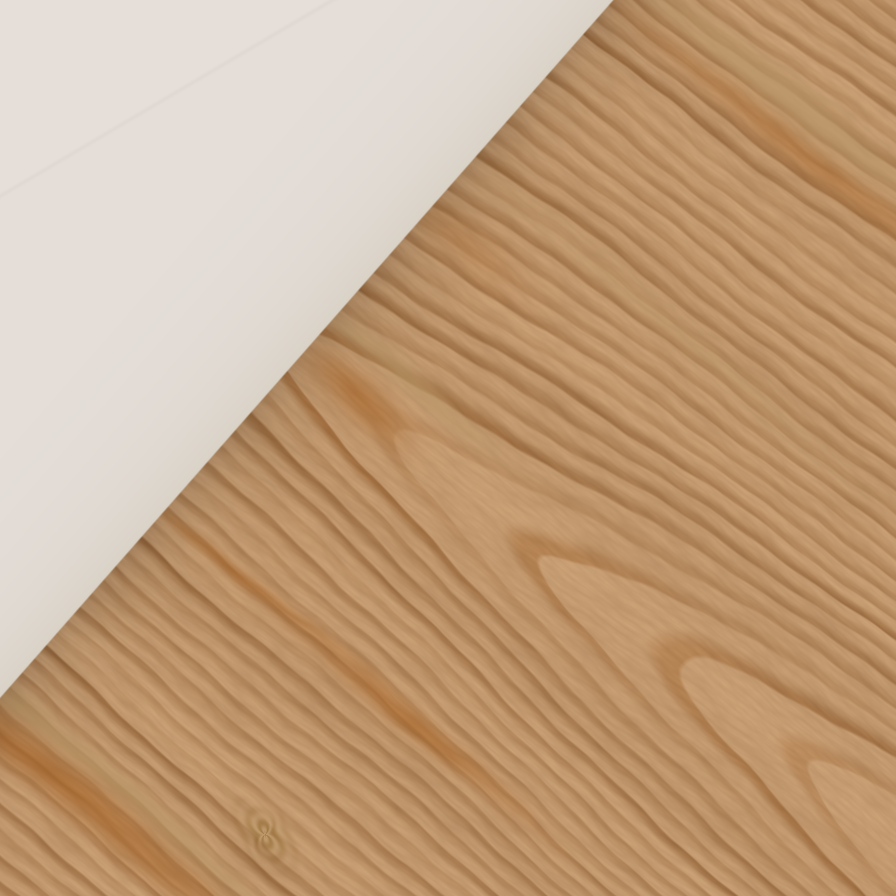
A WebGL 2 fragment shader for this texture:

```glsl
#version 300 es
precision highp float;
// Pine board with arched growth rings, partly covered by a pale diagonal sheet.
uniform vec2 u_resolution;
out vec4 fragColor;

const vec3 PAPER = vec3(0.895, 0.868, 0.848);
const vec3 PAPER_SHADE = vec3(0.845, 0.815, 0.765);
const vec3 EARLYWOOD = vec3(0.757, 0.595, 0.430);
const vec3 LATEWOOD = vec3(0.585, 0.400, 0.230);
const vec3 AMBER = vec3(0.665, 0.425, 0.205);
const vec3 OLIVE = vec3(0.730, 0.595, 0.410);

vec2 hash2(vec2 p) {
    vec3 q = fract(p.xyx * vec3(0.1031, 0.1030, 0.0973));
    q += dot(q, q.yzx + 33.33);
    return fract((q.xx + q.yz) * q.zy);
}

// Distance to the nearest scattered cell point.
float cellular(vec2 p) {
    vec2 cell = floor(p);
    float nearest = 2.0;
    for (int j = -1; j <= 1; j++)
        for (int i = -1; i <= 1; i++) {
            vec2 c = cell + vec2(i, j);
            nearest = min(nearest, length(c + hash2(c) - p));
        }
    return nearest;
}

// Soft elliptical patch, equal to one at its centre.
float patchAt(vec2 p, vec2 centre, vec2 radius) {
    vec2 q = (p - centre) / radius;
    return exp(-dot(q, q));
}

// Growth-ring phase: hyperbolic arches, straightening away from the axis.
float ringPhase(vec2 g) {
    float slope = g.y > 0.0 ? 8.6 : 9.2;
    float bend = g.y > 0.0 ? 0.073 : 0.050;
    float arch = slope * (sqrt(g.y * g.y + bend * bend) - bend);
    float along = g.x - 0.03 * smoothstep(0.0, 0.2, g.x);
    along *= mix(1.0, 0.35, smoothstep(0.08, 0.35, abs(g.y)));
    return (along - arch) / 0.188;
}

// Small drift of the grain, as layered sines.
vec2 warpGrain(vec2 g) {
    float drift = 0.0035 * sin(g.x * 9.0 + g.y * 14.0)
                + 0.0015 * sin(g.x * 27.0 - g.y * 31.0 + 1.0)
                + 0.0006 * sin(g.x * 83.0 + g.y * 60.0);
    return g + vec2(0.006 * sin(g.y * 90.0 + g.x * 11.0), drift);
}

vec3 woodColor(vec2 g) {
    vec2 w = warpGrain(g);
    float phase = ringPhase(w);
    float ring = fract(phase);
    float id = floor(phase);
    float core = exp(-pow(g.y / 0.055, 2.0));

    // Latewood darkens slowly, then ends at a crisp ring boundary.
    float late = smoothstep(mix(0.22, 0.68, core), 0.86, ring)
               * (1.0 - smoothstep(mix(0.84, 0.96, core), 1.0, ring));
    float strength = mix(0.35, 0.85, hash2(vec2(id, 7.0)).x);
    strength *= 0.85 + 0.25 * sin(g.x * 8.0 + id * 2.4);
    vec3 color = mix(EARLYWOOD, mix(LATEWOOD, AMBER, core * 0.6), late * strength);

    // Broad tonal bands and fine stretched fibres.
    float bands = sin(w.y * 31.0 + 1.3) + 0.7 * sin(w.y * 73.0 + g.x * 2.0);
    float fibre = cellular(vec2(w.x * 16.0, w.y * 150.0)) - 0.5;
    float pores = cellular(vec2(w.x * 55.0, w.y * 260.0)) - 0.5;
    color += vec3(1.0, 0.95, 0.85) * (0.008 * bands - 0.045 * fibre - 0.025 * pores);

    // Resin streaks and pale strips that follow the grain.
    float amber = 0.80 * patchAt(w, vec2(-0.065, 0.006), vec2(0.065, 0.021))
                + 0.80 * patchAt(w, vec2(0.22, -0.239), vec2(0.14, 0.013))
                + 0.65 * patchAt(w, vec2(-0.04, -0.228), vec2(0.14, 0.007))
                + 0.85 * patchAt(w, vec2(-0.06, -0.538), vec2(0.30, 0.022))
                + 0.60 * patchAt(w, vec2(0.16, 0.533), vec2(0.22, 0.014))
                + 0.35 * patchAt(w, vec2(-0.09, 0.218), vec2(0.09, 0.022));
    float pale = 0.75 * patchAt(w, vec2(0.11, 0.570), vec2(0.20, 0.021))
               + 0.75 * patchAt(w, vec2(-0.05, -0.500), vec2(0.30, 0.012))
               + 0.65 * patchAt(w, vec2(-0.04, 0.060), vec2(0.12, 0.013))
               + 0.35 * patchAt(w, vec2(0.18, 0.286), vec2(0.24, 0.018));
    color = mix(color, OLIVE, min(pale, 1.0));
    color = mix(color, AMBER - 0.05 * fibre, min(amber, 1.0));

    // Small knot with a dark, ringed heart.
    vec2 knot = g - vec2(0.165, -0.437);
    float r = length(knot * vec2(0.75, 1.2));
    float knotRings = 0.5 + 0.5 * sin(r * 420.0 + 4.0 * sin(atan(knot.y, knot.x) * 2.0));
    color = mix(color, mix(OLIVE, vec3(0.57, 0.42, 0.20), knotRings),
                0.65 * exp(-r * r / 0.0006));
    return color;
}

vec3 paperColor(vec2 p, float depth) {
    vec3 color = mix(PAPER, PAPER_SHADE, 0.85 * exp(-depth / 0.055));
    float crease = dot(p - vec2(0.0, 0.781), vec2(0.508, -0.861));
    color -= 0.022 * exp(-pow(crease / 0.0025, 2.0));
    return color + 0.004 * smoothstep(0.004, -0.004, crease);
}

void main() {
    vec2 p = gl_FragCoord.xy / u_resolution;
    float pixel = 1.0 / min(u_resolution.x, u_resolution.y);
    // Grain frame: x runs down the arch axis, y crosses it.
    vec2 q = p - vec2(0.443, 0.512);
    vec2 grain = vec2(dot(q, vec2(0.777, -0.630)), dot(q, vec2(0.630, 0.777)));
    // Sheet edge with a contact shadow on the board.
    float edge = dot(p - vec2(0.0, 0.221), vec2(0.751, -0.660));
    vec3 wood = woodColor(grain) * (1.0 - 0.13 * exp(-max(edge, 0.0) / 0.035));
    vec3 paper = paperColor(p, max(-edge, 0.0));
    fragColor = vec4(mix(paper, wood, smoothstep(-1.2 * pixel, 1.2 * pixel, edge)), 1.0);
}
```
